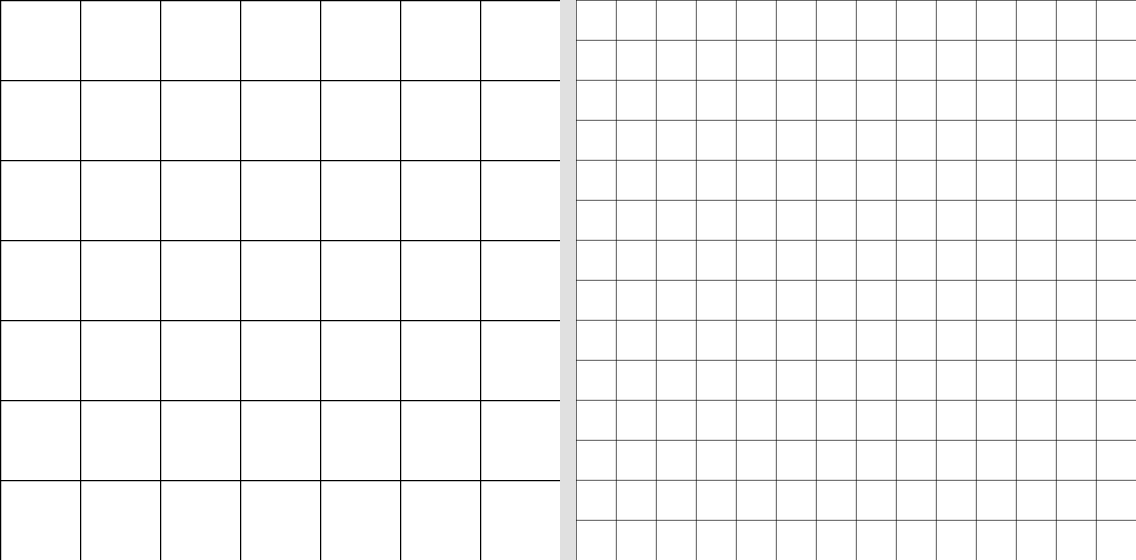
Left: one tile. Right: repeated 2 by 2.
Write a WebGL 1 fragment shader that draws this pattern.

```glsl
precision highp float;

// A plain square grid: thin black rules on white, seven cells each way.
// Each rule starts at the left or top side of its cell; its wrapped distance
// is turned into pixel coverage, so the sheet tiles without a seam.

uniform vec2 u_resolution;

const float CELLS = 7.0;
const float LINE_WIDTH = 0.0022; // fraction of the canvas
const vec3 PAPER = vec3(1.0);
const vec3 INK = vec3(0.0);

// Distance to the nearest rule centre, in canvas units, wrapping at the edges
vec2 ruleDistance(vec2 p, float cells, float width) {
  vec2 cell = fract((p - 0.5 * width) * cells + 0.5) - 0.5;
  return abs(cell) / cells;
}

// Share of a pixel covered by a rule of the given width
vec2 ruleCoverage(vec2 dist, float width, vec2 pixel) {
  vec2 inside = (0.5 * width - dist) / pixel + 0.5;
  return clamp(inside, vec2(0.0), min(vec2(1.0), width / pixel));
}

void main() {
  vec2 pixel = 1.0 / u_resolution;
  vec2 uv = gl_FragCoord.xy * pixel;

  // Measure downwards from the top so rules hang from the upper cell sides
  vec2 p = vec2(uv.x, 1.0 - uv.y);

  vec2 dist = ruleDistance(p, CELLS, LINE_WIDTH);
  vec2 cover = ruleCoverage(dist, LINE_WIDTH, pixel);

  // Union of vertical and horizontal rules
  float ink = 1.0 - (1.0 - cover.x) * (1.0 - cover.y);
  gl_FragColor = vec4(mix(PAPER, INK, ink), 1.0);
}
```
